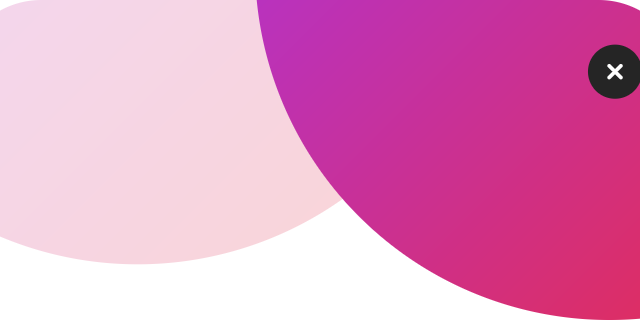
Give the GLSL for this background, as a WebGL 2 fragment shader.

```glsl
#version 300 es
precision highp float;

uniform vec2 u_resolution;
out vec4 fragColor;

// Lengths are in canvas heights
#define DISC_RADIUS 1.107
#define PALE_CENTER vec2(0.430, 1.281)
#define VIVID_CENTER vec2(1.904, 1.107)
#define CARD_HALF_SIZE vec2(1.138, 1.0)
#define CARD_CORNER 0.267
#define BUTTON_CENTER vec2(1.922, 0.776)
#define BUTTON_RADIUS 0.0846
#define CROSS_REACH 0.0182
#define CROSS_HALF_WIDTH 0.0059

const vec3 WHITE = vec3(1.0);
const vec3 CHARCOAL = vec3(0.147);
const vec3 PALE_LILAC = vec3(0.957, 0.840, 0.925);
const vec3 PALE_ROSE = vec3(0.975, 0.834, 0.857);
const vec3 VIVID_PURPLE = vec3(0.725, 0.196, 0.745);
const vec3 VIVID_RED = vec3(0.865, 0.180, 0.395);

float circleDistance(vec2 p, vec2 center, float radius) {
    return length(p - center) - radius;
}

float roundBoxDistance(vec2 p, vec2 halfSize, float radius) {
    vec2 q = abs(p) - halfSize + radius;
    return length(max(q, 0.0)) + min(max(q.x, q.y), 0.0) - radius;
}

// Two diagonal strokes with round caps, folded into one quadrant
float crossDistance(vec2 p) {
    vec2 q = abs(p);
    float along = clamp(0.5 * (q.x + q.y), 0.0, CROSS_REACH);
    return length(q - along) - CROSS_HALF_WIDTH;
}

// Antialiased coverage of a signed distance
float coverage(float d) {
    return clamp(0.5 - d * u_resolution.y, 0.0, 1.0);
}

void main() {
    vec2 p = gl_FragCoord.xy / u_resolution.y;

    // Diagonal ramp from the upper left corner
    float diagonal = p.x + 1.0 - p.y;
    vec3 pale = mix(PALE_LILAC, PALE_ROSE, clamp(diagonal / 1.67, 0.0, 1.0));
    vec3 vivid = mix(VIVID_PURPLE, VIVID_RED,
                     clamp((diagonal - 0.80) / 2.20, 0.0, 1.0));

    // Overlapping discs
    vec3 color = mix(WHITE, pale, coverage(circleDistance(p, PALE_CENTER, DISC_RADIUS)));
    color = mix(color, vivid, coverage(circleDistance(p, VIVID_CENTER, DISC_RADIUS)));

    // Rounded top corners of the card
    float card = roundBoxDistance(p - vec2(1.0, 0.0), CARD_HALF_SIZE, CARD_CORNER);
    color = mix(WHITE, color, coverage(card));

    // Round close button
    color = mix(color, CHARCOAL, coverage(circleDistance(p, BUTTON_CENTER, BUTTON_RADIUS)));
    color = mix(color, WHITE, coverage(crossDistance(p - BUTTON_CENTER)));

    fragColor = vec4(color, 1.0);
}
```
